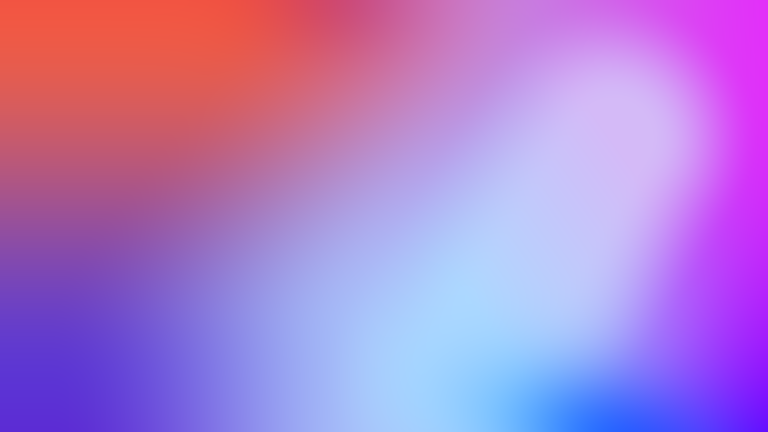
A Shadertoy shader for this background:

```glsl
// Soft mesh gradient: red to indigo on the left, a pale diagonal beam, magenta edge and blue glow.

#define RED        vec3(0.95, 0.33, 0.26)
#define INDIGO     vec3(0.36, 0.17, 0.83)
#define ORCHID     vec3(0.78, 0.50, 0.87)
#define PERIWINKLE vec3(0.66, 0.76, 0.98)
#define MAGENTA    vec3(0.89, 0.18, 0.98)
#define VIOLET     vec3(0.42, 0.00, 1.00)
#define ICE        vec3(0.68, 0.85, 1.00)
#define LAVENDER   vec3(0.83, 0.73, 0.97)
#define SKY        vec3(0.25, 0.66, 1.00)
#define COBALT     vec3(0.10, 0.27, 1.00)
#define BEAM_TOP   vec2(1.42, 0.32)
#define BEAM_BASE  vec2(1.08, 0.87)

float segmentDistance(vec2 p, vec2 a, vec2 b) {
    vec2 ab = b - a;
    float t = clamp(dot(p - a, ab) / dot(ab, ab), 0.0, 1.0);
    return length(p - a - ab * t);
}

// Elliptical falloff around a centre
float glow(vec2 p, vec2 centre, vec2 size) {
    vec2 d = (p - centre) / size;
    return exp(-dot(d, d));
}

void mainImage(out vec4 fragColor, in vec2 fragCoord) {
    vec2 uv = fragCoord / iResolution.xy;
    float x = uv.x;
    float depth = 1.0 - uv.y; // 0 at the top, 1 at the bottom
    vec2 q = vec2(x, depth);

    // Warm to cool field on the left
    vec3 col = mix(RED, INDIGO, smoothstep(0.0, 0.9, depth));
    col.g += 0.32 * depth * (1.0 - depth);

    // Haze through the middle, its edge leaning right towards the top
    vec3 haze = mix(ORCHID, PERIWINKLE, smoothstep(-0.1, 0.8, depth));
    float hazeCentre = mix(0.50, 0.285, smoothstep(0.05, 0.75, depth));
    col = mix(col, haze, smoothstep(-0.22, 0.22, x - hazeCentre));

    // Rose shade at the top
    col -= vec3(0.09, 0.10, 0.0) * glow(q, vec2(0.45, 0.0), vec2(0.11, 0.15));

    // Magenta to violet field on the right
    vec3 edge = mix(MAGENTA, VIOLET, pow(depth, 2.5));
    float edgeStart = mix(0.62, 0.70, smoothstep(0.0, 0.75, depth));
    col = mix(col, edge, smoothstep(edgeStart, 1.04, x));

    // Pale diagonal beam
    float lavender = clamp(0.5 + 3.0 * (x - 0.7) - 1.2 * (depth - 0.5), 0.0, 1.0);
    float beamDistance = segmentDistance(vec2(x * 16.0 / 9.0, depth), BEAM_TOP, BEAM_BASE);
    float beam = 1.0 - smoothstep(0.08, 0.34, beamDistance);
    col = mix(col, mix(ICE, LAVENDER, lavender), beam);

    // Blue glow at the bottom, tilted to the left
    vec2 blueCentre = vec2(0.78 - 0.35 * uv.y, 1.02);
    vec3 blue = mix(SKY, COBALT, smoothstep(0.62, 0.90, x));
    col = mix(col, blue, glow(q, blueCentre, vec2(0.15, 0.17)));

    fragColor = vec4(clamp(col, 0.0, 1.0), 1.0);
}
```
